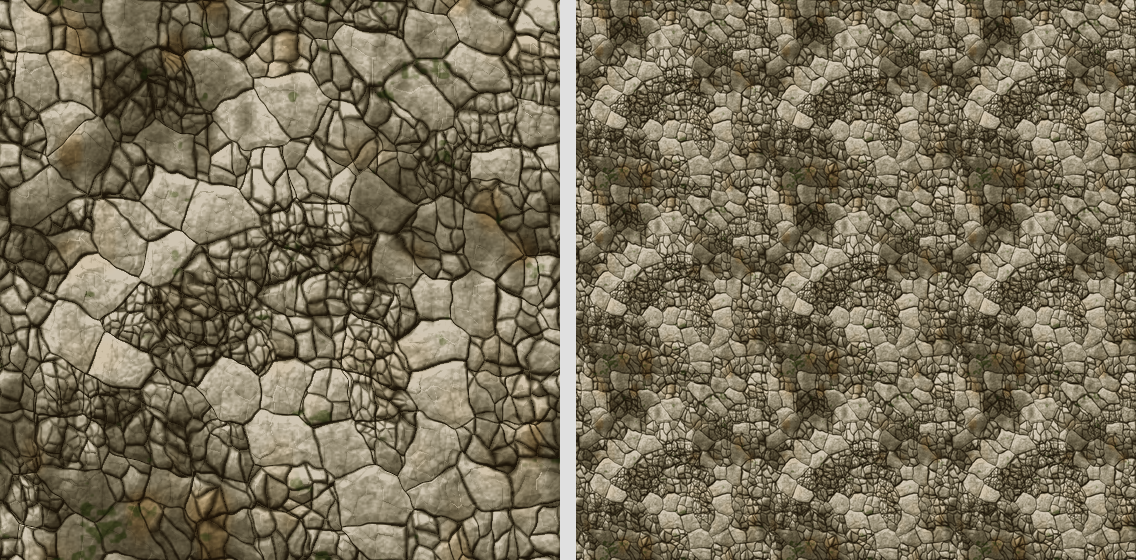
Left, the tile; right, the same tile 3 across and 3 down.
Reproduce this texture procedurally as a WebGL 1 fragment shader.

```glsl
precision highp float;
// Weathered limestone cliff: nested, warped Voronoi blocks with tilted faces,
// uneven dark joints and rubble, lit from the upper left by a height slope.
// All cells and noise lattices wrap on whole counts, so the square tiles.
uniform vec2 u_resolution;

vec3 hash3(vec2 p) {
  vec3 q = fract(p.xyx * vec3(0.1031, 0.1030, 0.0973));
  q += dot(q, q.yxz + 33.33);
  return fract((q.xxy + q.yzz) * q.zyx);
}

// Lattice index wrapped into the repeat, then shifted to decorrelate layers
vec2 wrapCell(vec2 cell, vec2 count) {
  return floor(mod(cell + 0.5, count)) + count * 3.0;
}

float noise(vec2 uv, vec2 count) {
  vec2 p = uv * count, i = floor(p), f = p - i;
  f = f * f * (3.0 - 2.0 * f);
  float a = hash3(wrapCell(i, count)).x;
  float b = hash3(wrapCell(i + vec2(1.0, 0.0), count)).x;
  float c = hash3(wrapCell(i + vec2(0.0, 1.0), count)).x;
  float d = hash3(wrapCell(i + vec2(1.0, 1.0), count)).x;
  return mix(mix(a, b, f.x), mix(c, d, f.x), f.y);
}

// Vector from p to a cell's centre, in square units sheared along the bedding
vec2 toCentre(vec2 p, vec2 cell, vec2 count) {
  vec2 jitter = hash3(wrapCell(cell, count)).xy;
  vec2 d = (cell + 0.5 + 0.82 * (jitter - 0.5) - p) / count.x;
  return d + vec2(0.0, 0.22 * d.x);
}

// Voronoi stones: offset from centre (xy), distance to joint (z), id (w)
vec4 stones(vec2 uv, vec2 count) {
  vec2 p = uv * count, home = floor(p), best = home, near = vec2(9.0);
  for (int y = -1; y <= 1; y++) {
    for (int x = -1; x <= 1; x++) {
      vec2 cell = home + vec2(float(x), float(y));
      vec2 d = toCentre(p, cell, count);
      if (dot(d, d) < dot(near, near)) { near = d; best = cell; }
    }
  }
  float edge = 1.0;
  for (int y = -1; y <= 1; y++) {
    for (int x = -1; x <= 1; x++) {
      if (x == 0 && y == 0) continue;
      vec2 d = toCentre(p, best + vec2(float(x), float(y)), count);
      vec2 gap = d - near;
      edge = min(edge, dot(0.5 * (near + d), gap) / max(length(gap), 0.0001));
    }
  }
  return vec4(-near, edge, hash3(wrapCell(best, count)).z);
}

// Random face tilt of one stone
float facet(vec4 stone) {
  vec2 slope = fract(stone.w * vec2(17.3, 41.7)) - 0.5;
  return dot(stone.xy, slope);
}

// Height (x) and unlit tone (y) of the rock face
vec2 surface(vec2 uv) {
  vec2 bend = vec2(noise(uv, vec2(13.0)), noise(uv, vec2(15.0))) - 0.5;
  vec2 chip = vec2(noise(uv, vec2(47.0)), noise(uv, vec2(53.0))) - 0.5;
  vec2 w = uv + 0.022 * bend + 0.008 * chip;
  vec4 block = stones(w, vec2(11.0, 12.0));
  vec4 stone = stones(w, vec2(27.0, 20.0));
  vec4 shard = stones(w, vec2(58.0, 46.0));
  float broken = 1.0 - 0.85 * smoothstep(0.58, 0.66, block.w);
  float rubble = smoothstep(0.4, 0.75, noise(uv, vec2(9.0, 7.0)));
  float grit = noise(uv, vec2(40.0, 52.0)) / 40.0 + noise(uv, vec2(84.0, 110.0)) / 75.0
    + noise(uv, vec2(170.0, 210.0)) / 150.0;

  float height = 0.7 * min(block.z, 0.018) + 0.9 * facet(block)
    + broken * (0.9 * min(stone.z, 0.009) + 1.1 * facet(stone))
    + (0.15 + 0.5 * broken * rubble) * (min(shard.z, 0.005) + facet(shard))
    + 0.2 * grit;

  // Joints open and close along their length
  float open = noise(uv, vec2(21.0, 17.0));
  float joints = mix(0.2, 1.0, smoothstep(0.0, 0.002 + 0.009 * open * open, block.z));
  joints *= mix(1.0 - 0.75 * broken, 1.0, smoothstep(0.0, 0.002 + 0.007 * open, stone.z));
  joints *= mix(1.0 - 0.55 * broken * rubble, 1.0, smoothstep(0.0, 0.004, shard.z));
  float tone = 0.79 + 0.2 * (block.w - 0.5) + 0.32 * broken * (stone.w - 0.5)
    + 0.14 * (shard.w - 0.5) * broken + 1.6 * block.y + 2.0 * broken * stone.y;
  return vec2(height, tone * joints);
}

void main() {
  vec2 uv = gl_FragCoord.xy / u_resolution;

  // Slope towards the light
  vec2 rock = surface(uv);
  float step = 0.003;
  float lit = (rock.x - surface(uv + step * vec2(-0.5, 0.86)).x) / step;
  float tone = rock.y + 0.27 * clamp(lit, -1.2, 1.0) * (0.35 + 0.65 * rock.y);

  // Earth hollows, vertical weather streaks and fine grain
  float earth = 0.6 * noise(uv, vec2(6.0, 5.0)) + 0.4 * noise(uv, vec2(25.0, 14.0));
  earth = smoothstep(0.5, 0.78, earth);
  float streak = noise(uv, vec2(34.0, 9.0));
  float grain = noise(uv, vec2(130.0, 145.0)) + noise(uv, vec2(230.0, 250.0)) - 1.0;
  tone *= (1.0 - 0.45 * earth) * (0.86 + 0.24 * streak);
  tone = clamp(tone + 0.13 * grain * (0.4 + tone), 0.0, 1.05);

  // Shadow brown to pale limestone, warmer in the middle tones
  vec3 color = mix(vec3(0.11, 0.08, 0.035), vec3(0.78, 0.74, 0.66), tone);
  color.b -= 0.12 * tone * (1.0 - tone);

  // Ochre stains and sparse moss tufts
  float stain = smoothstep(0.55, 0.85, noise(uv, vec2(16.0, 11.0))) * (0.2 + 0.8 * earth);
  color *= mix(vec3(1.0), vec3(1.06, 0.91, 0.68), 0.7 * stain);
  float tuft = noise(uv, vec2(19.0, 23.0)) + 0.25 * noise(uv, vec2(90.0, 95.0));
  float moss = smoothstep(1.03, 1.12, tuft) * (1.0 - 0.6 * tone);
  color = mix(color, vec3(0.2, 0.23, 0.08) * (0.5 + tone), moss);
  gl_FragColor = vec4(color, 1.0);
}
```
